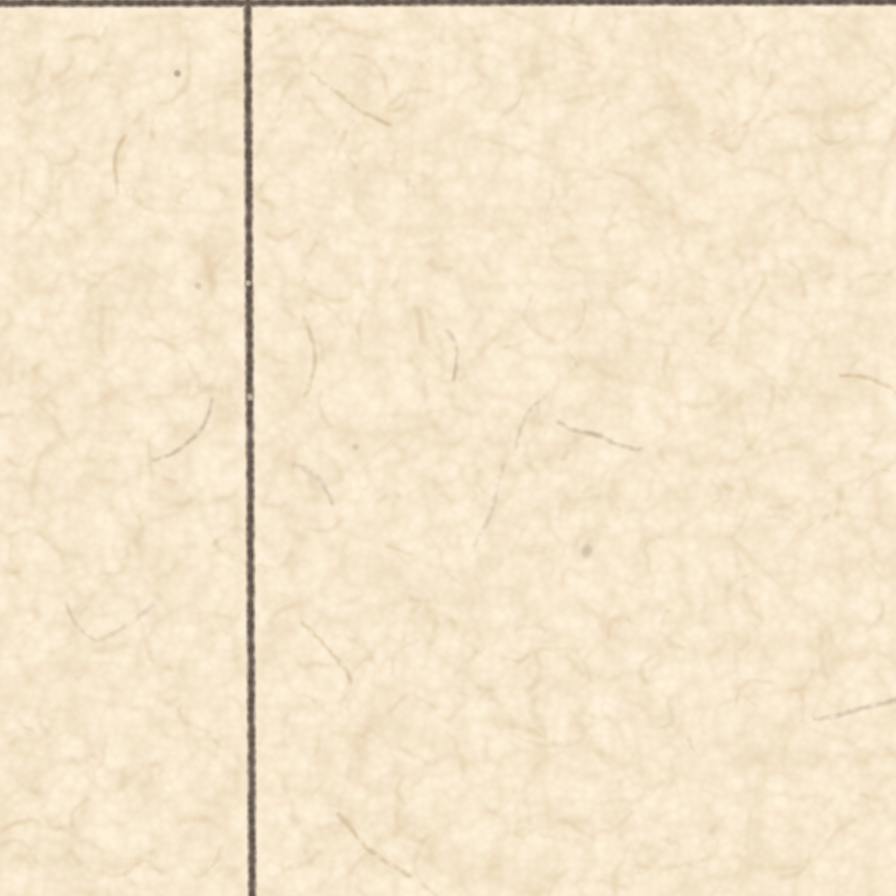
This texture is drawn by a WebGL 1 fragment shader. Its source:

```glsl
precision highp float;
// Cream fibrous paper crossed by two soft, uneven dark ink rules.
// Layers of cellular noise mottle the sheet; broken, bent strands scattered
// over jittered grids, plus a few stronger ones, are fibres.

uniform vec2 u_resolution;

#define PAPER_LIGHT vec3(0.992, 0.938, 0.845)
#define PAPER_SHADE vec3(0.925, 0.846, 0.722)
#define FIBRE_TAN vec3(0.83, 0.72, 0.56)
#define FIBRE_GREY vec3(0.67, 0.60, 0.52)
#define INK vec3(0.42, 0.37, 0.33)
#define RULE_TOP_X 0.2765
#define RULE_BOTTOM_X 0.2815
#define RULE_REACH 0.0070
#define TOP_RULE_Y 0.9968
#define FIBRE_WIDTH 0.0052
#define MOTTLE 0.50
#define GRAIN 0.34

vec2 hash2(vec2 p) {
  vec3 q = fract(vec3(p.xyx) * vec3(0.1031, 0.1030, 0.0973));
  q += dot(q, q.yzx + 33.33);
  return fract((q.xx + q.yz) * q.zy);
}

// Distance to the nearest jittered cell point, centred on zero.
float cellular(vec2 p) {
  vec2 cell = floor(p);
  float nearest = 4.0;
  for (int j = -1; j <= 1; j++) {
    for (int i = -1; i <= 1; i++) {
      vec2 c = cell + vec2(float(i), float(j));
      vec2 d = c + hash2(c) - p;
      nearest = min(nearest, dot(d, d));
    }
  }
  return sqrt(nearest) - 0.45;
}

// Smooth displacement from sines along oblique directions.
vec2 wander(vec2 p) {
  vec2 q = vec2(p.x * 0.8 + p.y * 0.6, p.y * 0.8 - p.x * 0.6);
  return vec2(sin(q.y * 17.0 + 2.0 * sin(p.x * 11.0)),
              sin(q.x * 19.0 + 2.0 * sin(p.y * 13.0 + 1.0)));
}

// Distance to a strand from a to b, bowed sideways by bend.
float strandDistance(vec2 p, vec2 a, vec2 b, float bend) {
  vec2 ab = b - a;
  float t = clamp(dot(p - a, ab) / dot(ab, ab), 0.0, 1.0);
  vec2 onStrand = a + ab * t + vec2(-ab.y, ab.x) * bend * 4.0 * t * (1.0 - t);
  return length(p - onStrand);
}

float strand(vec2 p, vec2 a, vec2 b, float bend) {
  return 1.0 - smoothstep(0.0, FIBRE_WIDTH, strandDistance(p, a, b, bend));
}

// One random strand per grid cell, with random strength.
float scatteredFibres(vec2 uv, float scale, float seed) {
  vec2 p = uv * scale;
  float cover = 0.0;
  for (int j = -1; j <= 1; j++) {
    for (int i = -1; i <= 1; i++) {
      vec2 c = floor(p) + vec2(float(i), float(j));
      vec2 place = hash2(c + seed);
      vec2 shape = hash2(c + seed + 71.0);
      float angle = 6.2832 * shape.x;
      vec2 reach = vec2(cos(angle), sin(angle)) * mix(0.2, 0.55, place.x);
      vec2 mid = c + 0.2 + 0.6 * place;
      float bend = 0.6 * (shape.y - 0.5);
      float d = strandDistance(p, mid - reach, mid + reach, bend) / scale;
      cover = max(cover, (1.0 - smoothstep(0.0, FIBRE_WIDTH * 1.4, d)) * shape.y);
    }
  }
  return cover;
}

float speck(vec2 p, vec2 centre, float radius) {
  return 1.0 - smoothstep(radius * 0.2, radius, length(p - centre));
}

void main() {
  vec2 uv = gl_FragCoord.xy / u_resolution;
  float pixel = 1.0 / u_resolution.y;
  vec2 bent = uv + 0.005 * wander(uv * 2.3) + 0.0015 * wander(uv.yx * 6.1 + 0.7);
  vec2 frayed = uv + 0.0016 * wander(uv * 5.0);

  // Mottled sheet with fine grain and a slight warm drift
  float clumps = cellular(bent * 25.0 + 9.0);
  float grain = cellular(uv * 95.0);
  float mottle = 0.66 - MOTTLE * (0.55 * cellular(bent * 12.0) + clumps
               + cellular(bent * 52.0 + 31.0)) - GRAIN * grain;
  vec3 color = mix(PAPER_SHADE, PAPER_LIGHT, clamp(mottle, 0.0, 1.08));
  color += vec3(0.006, -0.004, 0.010) * cellular(uv * 37.0 + 5.0);

  // Scattered fibres, broken up by the clumps
  float broken = clamp(0.65 + 1.5 * clumps + 0.6 * grain, 0.1, 1.0);
  float fine = max(scatteredFibres(bent, 14.0, 3.0), scatteredFibres(bent, 21.0, 40.0));
  float broad = scatteredFibres(bent, 9.0, 17.0);
  color = mix(color, FIBRE_TAN, (0.28 * fine + 0.22 * broad) * broken);

  // Stronger tan strands
  float tan1 = strand(frayed, vec2(0.338, 0.305), vec2(0.392, 0.236), 0.06);
  tan1 = max(tan1, strand(frayed, vec2(0.380, 0.090), vec2(0.456, 0.022), -0.06));
  tan1 = max(tan1, strand(frayed, vec2(0.130, 0.785), vec2(0.141, 0.850), 0.10));
  tan1 = max(tan1, strand(frayed, vec2(0.340, 0.645), vec2(0.343, 0.560), 0.10));
  tan1 = max(tan1, strand(frayed, vec2(0.938, 0.580), vec2(1.0, 0.563), 0.12));
  tan1 = max(tan1, strand(frayed, vec2(0.350, 0.920), vec2(0.435, 0.862), -0.06));
  float worn = clamp(0.70 + 0.9 * grain + 0.6 * clumps, 0.2, 1.0);
  color = mix(color, FIBRE_TAN * 0.96, 0.50 * tan1 * worn);

  // Stronger grey strands and specks
  float grey = strand(frayed, vec2(0.238, 0.551), vec2(0.172, 0.486), 0.12);
  grey = max(grey, strand(frayed, vec2(0.622, 0.530), vec2(0.714, 0.499), -0.03));
  grey = max(grey, strand(frayed, vec2(0.499, 0.630), vec2(0.508, 0.577), 0.12));
  grey = max(grey, 0.6 * strand(frayed, vec2(0.612, 0.562), vec2(0.575, 0.500), -0.08));
  grey = max(grey, 0.7 * strand(frayed, vec2(0.562, 0.480), vec2(0.528, 0.394), 0.05));
  grey = max(grey, strand(frayed, vec2(0.908, 0.199), vec2(1.0, 0.221), -0.04));
  grey = max(grey, 0.6 * strand(frayed, vec2(0.072, 0.325), vec2(0.108, 0.285), -0.06));
  grey = max(grey, 0.6 * strand(frayed, vec2(0.108, 0.285), vec2(0.172, 0.325), -0.06));
  grey = max(grey, 0.7 * strand(frayed, vec2(0.330, 0.480), vec2(0.371, 0.440), 0.15));
  grey = max(grey * worn, speck(frayed, vec2(0.655, 0.384), 0.010));
  grey = max(grey, 1.8 * speck(uv, vec2(0.198, 0.918), 0.006));
  grey = max(grey, 0.8 * speck(uv, vec2(0.221, 0.681), 0.006));
  grey = max(grey, 0.8 * speck(uv, vec2(0.397, 0.501), 0.006));
  color = mix(color, FIBRE_GREY, 0.42 * grey);

  // Ink rules that fade outward, uneven in weight, with a pale rim
  float rough = cellular(uv * 105.0 + 3.0);
  float side = abs(uv.x - mix(RULE_BOTTOM_X, RULE_TOP_X, uv.y));
  float above = abs(uv.y - TOP_RULE_Y - 0.0015 * smoothstep(0.2, 0.6, uv.x));
  float edge = min(side, above);
  color = mix(color, PAPER_LIGHT, 0.35 * (1.0 - smoothstep(0.006, 0.016, edge)));
  float reach = max(RULE_REACH, 2.0 * pixel);
  float ink = 1.0 - smoothstep(0.0008, reach, edge + 0.0012 * rough);
  float fleck = speck(uv, vec2(0.279, 0.557), 0.006) + speck(uv, vec2(0.277, 0.684), 0.005);
  color = mix(color, INK + 0.12 * rough, ink * (1.0 - 0.6 * fleck));

  gl_FragColor = vec4(clamp(color, 0.0, 1.0), 1.0);
}
```
